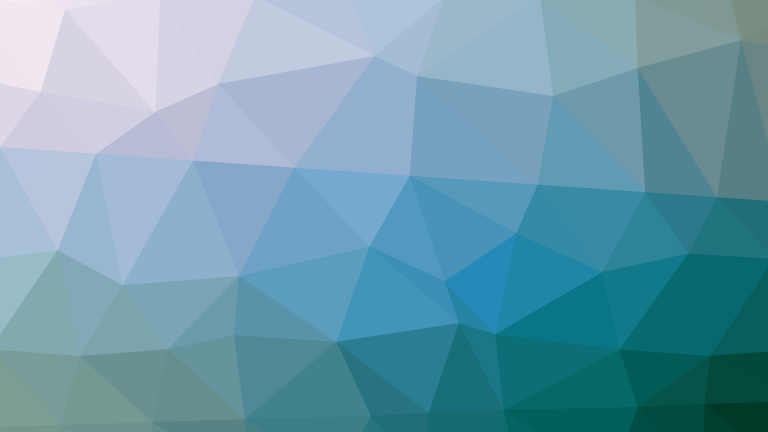
A Shadertoy shader for this background:

```glsl
// Low-poly mesh of flat triangles, fading from pale lilac through blue to deep green.

const vec2 CANVAS = vec2(768.0, 432.0); // virtual canvas, y pointing down

float bump(float x, float centre, float width) {
    float d = (x - centre) / width;
    return exp(-d * d);
}

float cross2(vec2 a, vec2 b) { return a.x * b.y - a.y * b.x; }

float hash(vec2 p) {
    return fract(sin(dot(p, vec2(12.99, 78.23))) * 4375.85);
}

// Mesh node: evenly spaced columns, each row bent by its own waves
vec2 node(float c, int row) {
    float alternate = cos(3.14159 * c);
    if (row == 0) return vec2(65.0 + 95.0 * c, -4.0 + 14.0 * bump(c, 0.0, 0.5));
    if (row == 1) return vec2(44.0 + 99.5 * c - 32.0 * alternate * bump(c, 3.0, 2.0),
                              92.0 - 4.0 * c + 24.0 * sin(1.571 * c));
    if (row == 2) {
        float x = 96.0 * c + 70.0 * bump(c, 5.8, 1.8);
        return vec2(x, 147.0 + 0.07 * x);
    }
    if (row == 3) {
        float k = c + 1.0;
        return vec2(86.0 * k - 50.0 * bump(k, 1.9, 1.2) + 32.0 * bump(k, 4.3, 0.8),
                    258.0 + 32.0 * bump(k, 2.3, 0.8) - 10.0 * bump(k, 1.0, 0.5)
                    - 26.0 * alternate * -bump(k, 5.6, 1.8));
    }
    if (row == 4) return vec2(80.0 + 90.0 * c - 30.0 * bump(c, 2.3, 0.8)
                              + 20.0 * bump(c, 4.0, 0.5) - 35.0 * bump(c, 5.0, 0.5),
                              338.0 + 18.0 * cos(0.9 * c) + 20.0 * bump(c, 3.0, 0.6));
    if (row == 5) return vec2(60.0 + 92.0 * c + 35.0 * bump(c, 3.0, 0.5)
                              - 17.0 * bump(c, 5.0, 0.5) + 26.0 * bump(c, 6.0, 0.5),
                              425.0 - 3.0 * c);
    return vec2(60.0 + 92.0 * c, 480.0);
}

// Five evenly spaced colour stops
vec3 ramp(float t, vec3 a, vec3 b, vec3 c, vec3 d, vec3 e) {
    t = clamp(t, 0.0, 1.0) * 4.0;
    vec3 col = mix(a, b, min(t, 1.0));
    col = mix(col, c, clamp(t - 1.0, 0.0, 1.0));
    col = mix(col, d, clamp(t - 2.0, 0.0, 1.0));
    return mix(col, e, clamp(t - 3.0, 0.0, 1.0));
}

float span(float from, float to, float x) { return clamp((x - from) / (to - from), 0.0, 1.0); }

// Smooth colour field sampled by the facets
vec3 palette(vec2 p) {
    float t = p.x / CANVAS.x;
    vec3 top = ramp(t, vec3(0.97, 0.93, 0.96), vec3(0.85, 0.83, 0.89), vec3(0.68, 0.76, 0.86),
                    vec3(0.56, 0.70, 0.74), vec3(0.48, 0.56, 0.51));
    vec3 upper = ramp(t, vec3(0.84, 0.82, 0.89), vec3(0.74, 0.75, 0.85), vec3(0.55, 0.67, 0.80),
                      vec3(0.42, 0.61, 0.70), vec3(0.36, 0.48, 0.49));
    vec3 middle = ramp(t, vec3(0.70, 0.79, 0.88), vec3(0.56, 0.68, 0.81), vec3(0.38, 0.63, 0.79),
                       vec3(0.24, 0.56, 0.67), vec3(0.14, 0.44, 0.47));
    vec3 lower = ramp(t, vec3(0.56, 0.71, 0.74), vec3(0.48, 0.65, 0.72), vec3(0.25, 0.57, 0.72),
                      vec3(0.05, 0.49, 0.57), vec3(0.02, 0.39, 0.40));
    vec3 bottom = ramp(t, vec3(0.50, 0.62, 0.58), vec3(0.38, 0.54, 0.54), vec3(0.16, 0.46, 0.51),
                       vec3(0.00, 0.39, 0.37), vec3(0.00, 0.22, 0.15));
    vec3 col = mix(top, upper, span(30.0, 130.0, p.y));
    col = mix(col, middle, span(130.0, 215.0, p.y));
    col = mix(col, lower, span(215.0, 300.0, p.y));
    col = mix(col, bottom, span(300.0, 400.0, p.y));
    // Saturated blue accent right of the centre
    float accent = bump(p.x, 490.0, 55.0) * bump(p.y, 275.0, 35.0);
    return col + accent * vec3(-0.05, -0.02, 0.05);
}

float edgeDistance(vec2 p, vec2 a, vec2 b) {
    return cross2(b - a, p - a) / max(length(b - a), 0.001);
}

// Adds one flat triangle: colour in rgb, smooth coverage in a
void addFacet(inout vec4 sum, vec2 p, vec2 a, vec2 b, vec2 c, float pixel) {
    float side = sign(cross2(b - a, c - a));
    float inside = min(side * edgeDistance(p, a, b),
                       min(side * edgeDistance(p, b, c), side * edgeDistance(p, c, a)));
    float cover = clamp(0.5 + inside / pixel, 0.0, 1.0);
    if (cover > 0.0) {
        vec2 centre = (a + b + c) / 3.0;
        vec3 col = palette(centre) + 0.045 * (hash(floor(centre)) - 0.5);
        sum += vec4(col, 1.0) * cover;
    }
}

void mainImage(out vec4 fragColor, in vec2 fragCoord) {
    vec2 p = fragCoord / iResolution.xy * CANVAS;
    p.y = CANVAS.y - p.y;
    float pixel = CANVAS.y / iResolution.y;
    vec4 sum = vec4(palette(p), 1.0) * 0.001;

    // Split every mesh cell along its shorter diagonal
    for (int row = 0; row < 6; row++) {
        vec2 a = node(-2.0, row), b = node(-2.0, row + 1);
        for (int i = -1; i < 10; i++) {
            vec2 c = node(float(i), row), d = node(float(i), row + 1);
            bool falling = distance(a, d) < distance(b, c);
            addFacet(sum, p, a, b, falling ? d : c, pixel);
            addFacet(sum, p, c, d, falling ? a : b, pixel);
            a = c;
            b = d;
        }
    }
    fragColor = vec4(clamp(sum.rgb / sum.a, 0.0, 1.0), 1.0);
}
```
